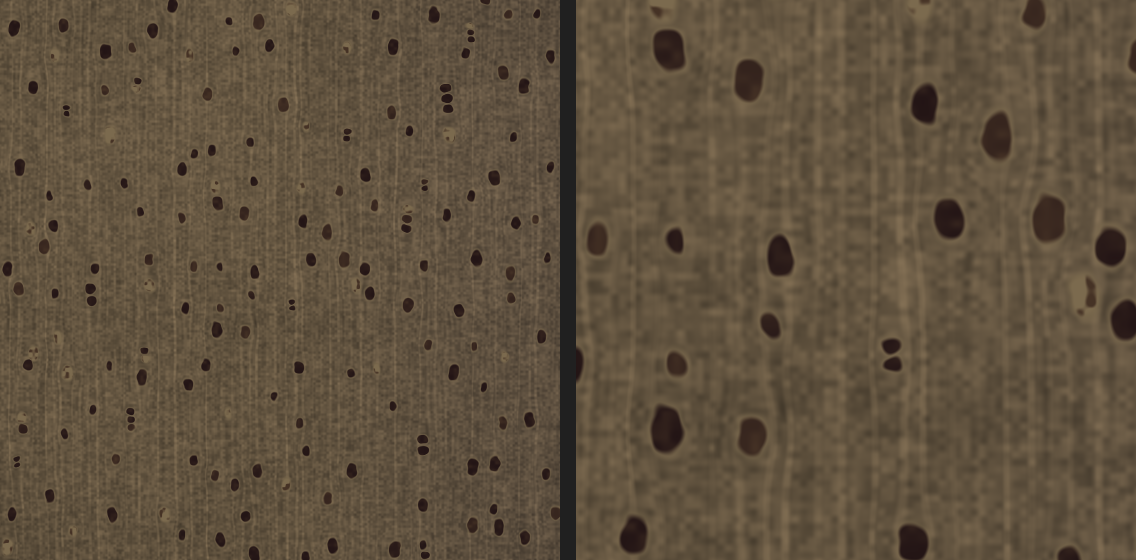
Left: the whole. Right: its middle third, enlarged.
Write a WebGL 1 fragment shader that draws this texture.

```glsl
precision highp float;
// Hardwood end grain: dark oval pores among fine vertical rays and fibres.

uniform vec2 u_resolution;

#define PORE_GRID 14.0
#define PORE_RADIUS 0.0078
#define PORE_STRETCH 1.45
#define STACKED_SHARE 0.17
#define FILLED_SHARE 0.15
#define RIM_WIDTH 0.0038
#define RAY_COUNT 66.0
#define RAY_CONTRAST 0.19
#define GRAIN_CONTRAST 0.27
#define SOFTNESS 0.0014

const vec3 WOOD = vec3(0.378, 0.322, 0.243);
const vec3 PALE = vec3(0.460, 0.395, 0.290);
const vec3 LUMEN = vec3(0.135, 0.080, 0.082);
const vec3 BROWN = vec3(0.270, 0.195, 0.145);

float hash(vec2 p) {
  vec3 q = fract(p.xyx * vec3(0.1031, 0.1030, 0.0973));
  q += dot(q, q.yzx + 33.33);
  return fract((q.x + q.y) * q.z);
}

float noise(vec2 p) {
  vec2 cell = floor(p);
  vec2 f = fract(p);
  f = f * f * (3.0 - 2.0 * f);
  float low = mix(hash(cell), hash(cell + vec2(1.0, 0.0)), f.x);
  float high = mix(hash(cell + vec2(0.0, 1.0)), hash(cell + vec2(1.0)), f.x);
  return mix(low, high, f.y);
}

// Nearest pore: x = distance, y = random fill, z = ray deflection.
vec3 pores(vec2 uv) {
  vec3 nearest = vec3(1.0, 1.0, 0.0);
  vec2 home = floor(uv * PORE_GRID);
  for (int j = -1; j <= 1; j++) {
    for (int i = -1; i <= 1; i++) {
      vec2 id = home + vec2(float(i), float(j)) + 20.0;
      vec2 jitter = vec2(hash(id + 3.7), hash(id + 51.3));
      vec2 center = (id - 20.0 + 0.08 + 0.84 * jitter) / PORE_GRID;
      float band = (center.y - 0.52) / 0.14;
      float density = 0.72 + 0.26 * exp(-band * band);
      if (hash(id + 91.1) > density) continue;

      // A stacked pore is a short column of two or three segments.
      float stacked = step(hash(id + 17.9), STACKED_SHARE);
      float count = 1.0 + stacked * (1.0 + step(0.6, hash(id + 29.5)));
      float rx = PORE_RADIUS * mix(0.66, 1.26, hash(id + 73.3));
      float ry = rx * PORE_STRETCH * mix(1.0, 0.72, stacked);
      ry *= mix(0.85, 1.15, hash(id + 37.7));

      vec2 offset = uv - center;
      vec2 p = offset + (hash(id + 43.1) - 0.5) * 0.35 * offset.yx * vec2(1.0, -1.0);
      p += 0.0032 * (vec2(noise(uv * 110.0), noise(uv * 110.0 + 60.0)) - 0.5);
      float along = p.y / (2.0 * ry) + 0.5 * count;
      float segment = clamp(floor(along), 0.0, count - 1.0);
      float local = ((along - segment) * 2.0 - 1.0) * mix(1.0, 1.23, stacked);
      vec2 q = pow(abs(vec2(p.x / rx, local)) + 0.0001, vec2(2.3));
      float d = (pow(q.x + q.y, 1.0 / 2.3) - 1.0) * min(rx, ry);

      vec2 reach = offset / vec2(rx * 2.2, ry * count * 2.0);
      nearest.z += 0.55 * offset.x * exp(-dot(reach, reach));
      if (d < nearest.x) {
        nearest.x = d;
        nearest.y = hash(id * 1.7 + segment * 11.3 + 7.0);
      }
    }
  }
  return nearest;
}

// Pale wavy vertical lines of varied width and strength.
float rays(vec2 uv) {
  float x = uv.x + 0.010 * (noise(uv * vec2(7.0, 3.5)) - 0.5);
  x = x * RAY_COUNT + 40.0;
  float id = floor(x);
  float center = mix(0.27, 0.73, hash(vec2(id, 5.0)));
  float width = mix(0.17, 0.27, hash(vec2(id, 13.0)));
  float strength = mix(0.15, 1.0, hash(vec2(id, 29.0)));
  strength *= 0.55 + 0.6 * noise(vec2(id * 3.1, uv.y * 9.0));
  return strength * (1.0 - smoothstep(0.04, width, abs(fract(x) - center)));
}

// Fine cells, short cross bands and thin vertical fibres.
float grain(vec2 uv) {
  float cells = noise(uv * vec2(205.0, 235.0) + 9.0) - 0.5;
  float bands = noise(uv * vec2(62.0, 125.0) + 31.0) - 0.5;
  float fibres = noise(uv * vec2(230.0, 14.0) + 77.0) - 0.5;
  return cells + 0.55 * bands + 0.55 * fibres;
}

void main() {
  vec2 uv = gl_FragCoord.xy / u_resolution.y;
  float edge = max(SOFTNESS, 0.7 / u_resolution.y);
  vec3 pore = pores(uv);

  // Ground tissue with rays bending around the pores.
  vec2 bent = vec2(uv.x - pore.z, uv.y);
  float tone = 1.0 + GRAIN_CONTRAST * grain(bent) + RAY_CONTRAST * rays(bent);
  tone += 0.07 * (noise(uv * vec2(5.0, 4.0) + 4.0) - 0.5);
  float seam = (uv.y - 0.42) / 0.035;
  tone -= 0.04 * exp(-seam * seam);
  vec2 fromLight = uv - vec2(0.42, 0.56);
  tone += 0.03 - 0.16 * dot(fromLight, fromLight);
  vec3 color = WOOD * tone;
  color.b += 0.012 * smoothstep(0.45, 1.0, uv.x);

  // Pale wall, then the open or filled lumen.
  float rim = 1.0 - smoothstep(0.0, RIM_WIDTH, pore.x);
  color = mix(color, PALE * (0.85 + 0.15 * tone), 0.72 * rim);
  float mottle = noise(uv * 150.0 + 15.0);
  float brownness = smoothstep(0.55, 1.0, pore.y) * 0.6 + 0.45 * mottle * mottle;
  vec3 inside = mix(LUMEN, BROWN, brownness);
  float filled = step(pore.y, FILLED_SHARE);
  vec3 filling = mix(BROWN, PALE * 1.05, smoothstep(0.2, 0.6, mottle));
  inside = mix(inside, filling, filled);
  color = mix(color, inside, 1.0 - smoothstep(-edge, edge, pore.x));

  gl_FragColor = vec4(color, 1.0);
}
```
